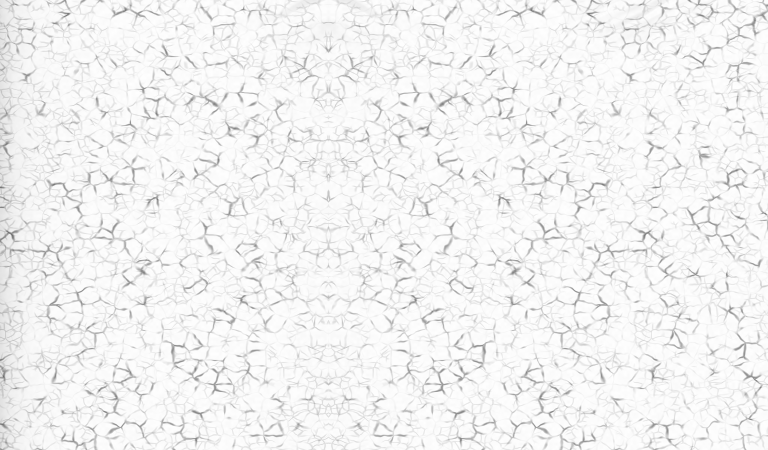
Reproduce this texture procedurally as a Shadertoy shader.

```glsl
// Fine grey craquelure on white plaster, mirrored about a vertical axis.
// Cracks are warped Voronoi borders whose ink fades in and out with noise;
// a fainter, finer net, soft streaks and a shaded left edge complete it.

#define CELLS vec2(27.0, 34.0)
#define FINE_CELLS vec2(44.0, 60.0)
#define CRACK_WIDTH 0.0013
#define FINE_WIDTH 0.0008
#define CRACK_INK 0.43
#define FINE_INK 0.11
#define WARP 0.010
#define MIRROR_X 0.73
#define PAPER 0.998
#define EDGE_SHADE 0.09

float hash(vec2 p) {
    return fract(sin(dot(p, vec2(127.1, 311.7))) * 43758.5);
}

vec2 hash2(vec2 p) {
    return vec2(hash(p), hash(p + 57.3));
}

float noise(vec2 p) {
    vec2 i = floor(p), f = fract(p);
    f = f * f * (3.0 - 2.0 * f);
    return mix(mix(hash(i), hash(i + vec2(1, 0)), f.x),
               mix(hash(i + vec2(0, 1)), hash(i + vec2(1, 1)), f.x), f.y);
}

vec2 noise2(vec2 p) {
    return vec2(noise(p), noise(p + 31.7)) - 0.5;
}

// Distance to the nearest Voronoi border, in cell units
float borderDistance(vec2 p) {
    vec2 cell = floor(p), f = fract(p), nearest = vec2(0), nearestId = vec2(0);
    float best = 8.0;
    for (int y = -1; y <= 1; y++)
    for (int x = -1; x <= 1; x++) {
        vec2 id = vec2(x, y);
        vec2 r = id + hash2(cell + id) - f;
        float d = dot(r, r);
        if (d < best) { best = d; nearest = r; nearestId = id; }
    }
    float border = 8.0;
    for (int y = -2; y <= 2; y++)
    for (int x = -2; x <= 2; x++) {
        vec2 id = nearestId + vec2(x, y);
        vec2 r = id + hash2(cell + id) - f;
        vec2 gap = r - nearest;
        if (dot(gap, gap) > 1e-5)
            border = min(border, dot(0.5 * (nearest + r), normalize(gap)));
    }
    return border;
}

// Soft crack line around the cell borders
float crackLine(vec2 p, vec2 cells, float width, float pixel) {
    float d = borderDistance(p * cells) * 2.0 / (cells.x + cells.y);
    return 1.0 - smoothstep(0.0, width + pixel, d);
}

// Faint slanted brush streaks
float streaks(vec2 p, float slope) {
    float across = p.y + slope * p.x + 0.006 * noise(p * 20.0);
    return smoothstep(0.5, 0.9, noise(vec2(p.x * 9.0, across * 85.0)));
}

void mainImage(out vec4 fragColor, in vec2 fragCoord) {
    float pixel = 1.0 / iResolution.y;
    vec2 uv = fragCoord * pixel;
    vec2 p = vec2(abs(uv.x - MIRROR_X), uv.y);

    // Ragged displacement of the crack paths
    vec2 warped = p + WARP * noise2(p * 40.0) + 0.36 * WARP * noise2(p * 115.0);

    // Broken, uneven ink along the cracks
    float along = 0.6 * noise(p * 36.0) + 0.4 * noise(p * 95.0 + 9.0);
    float strength = smoothstep(0.2, 0.9, along);
    strength *= 1.0 - 0.25 * exp(-p.x * p.x * 90.0);
    float width = CRACK_WIDTH * mix(0.4, 1.6, strength);
    float cracks = crackLine(warped, CELLS, width, pixel);
    float ink = cracks * mix(0.02, CRACK_INK, strength * strength);

    // Broken finer net, denser by the mirror axis and the left edge
    float hazy = max(0.6 * exp(-p.x * p.x * 45.0), exp(-uv.x * 9.0));
    float patches = smoothstep(0.4, 0.75, noise(p * 48.0 + 17.0) + 0.12 * hazy);
    float fine = crackLine(warped + 3.0, FINE_CELLS, FINE_WIDTH, pixel);
    ink += fine * patches * FINE_INK * (0.8 + 0.4 * hazy);

    // Streaks along the top, on the axis and to the right
    float top = smoothstep(0.86, 0.99, uv.y);
    float axisBand = exp(-p.x * p.x * 60.0);
    float rightBand = exp(-pow((uv.x - MIRROR_X - 0.72) * 8.0, 2.0));
    ink += 0.07 * top * (axisBand * streaks(p, 0.5) + rightBand * streaks(p, -0.5));

    // Paper mottling, grain and left shade
    float grain = 0.018 * noise(p * 150.0) + 0.012 * hazy * noise(p * 90.0 + 5.0);
    float shade = EDGE_SHADE * exp(-uv.x * 32.0) + 0.01 * exp(-uv.x * 7.0);
    float grey = (PAPER - grain - shade) * (1.0 - min(ink, 0.7));
    fragColor = vec4(vec3(clamp(grey, 0.0, 1.0)), 1.0);
}
```
